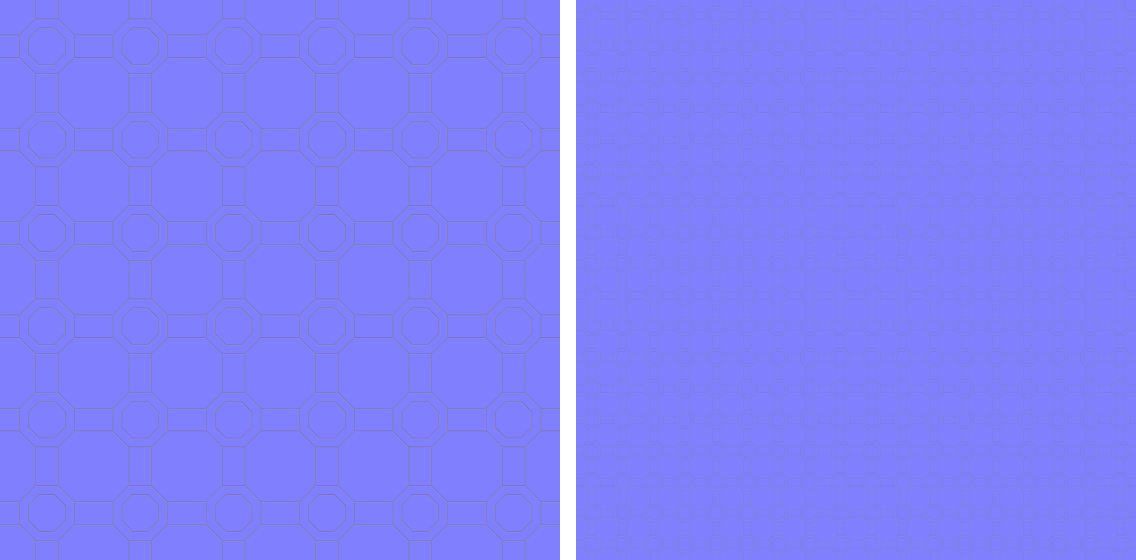
Left: one tile. Right: repeated 3 by 3.
Give the GLSL for this texture map, as a WebGL 2 fragment shader.

```glsl
#version 300 es
precision highp float;
// Tangent-space normal map of octagon-and-strip paving, six by six repeats.
// Each cell holds two nested octagons joined to its neighbours by strips;
// the nearest joint line gives the groove, whose two walls tilt the normal.

uniform vec2 u_resolution;
out vec4 fragColor;

const float REPEATS = 6.0;
const float OUTER_RADIUS = 0.293;   // centre to flat side, in cells
const float INNER_RADIUS = 0.197;
const float STRIP_HALF = 0.1213;    // equals half a side of the outer octagon
const float GROOVE_HALF = 0.0075;
const float WALL_TILT = 0.09;
const vec3 FLAT_COLOR = vec3(0.5, 0.5, 1.0);
const float GROOVE_BLUE = 0.79;
const int SAMPLES = 5;              // per axis, for smooth edges

// Octagon side nearest to q (q >= 0): xy = outward normal, z = signed distance.
vec3 octagonSide(vec2 q, float radius) {
    vec2 diagonal = vec2(sqrt(0.5));
    vec2 axis = q.x > q.y ? vec2(1.0, 0.0) : vec2(0.0, 1.0);
    vec2 normal = dot(q, diagonal) > dot(q, axis) ? diagonal : axis;
    return vec3(normal, dot(q, normal) - radius);
}

// Strip border running from the outer octagon to the cell edge.
vec3 stripSide(vec2 q, float halfWidth) {
    vec2 normal = q.x > q.y ? vec2(0.0, 1.0) : vec2(1.0, 0.0);
    return vec3(normal, dot(q, normal) - halfWidth);
}

vec3 nearer(vec3 a, vec3 b) {
    return abs(a.z) < abs(b.z) ? a : b;
}

// Normal colour at a point of the cell, with p measured from its centre.
vec3 grooveNormal(vec2 p) {
    vec2 q = abs(p);
    vec3 outer = octagonSide(q, OUTER_RADIUS);
    vec3 line = nearer(outer, octagonSide(q, INNER_RADIUS));
    if (outer.z > 0.0) line = nearer(line, stripSide(q, STRIP_HALF));

    if (abs(line.z) > GROOVE_HALF) return FLAT_COLOR;
    vec2 direction = line.xy * sign(p);
    return vec3(FLAT_COLOR.xy - direction * sign(line.z) * WALL_TILT, GROOVE_BLUE);
}

void main() {
    // Average a grid of samples over the pixel.
    vec3 color = vec3(0.0);
    for (int y = 0; y < SAMPLES; y++) {
        for (int x = 0; x < SAMPLES; x++) {
            vec2 offset = (vec2(x, y) + 0.5) / float(SAMPLES) - 0.5;
            vec2 uv = (gl_FragCoord.xy + offset) / u_resolution;
            color += grooveNormal(fract(uv * REPEATS) - 0.5);
        }
    }
    fragColor = vec4(color / float(SAMPLES * SAMPLES), 1.0);
}
```
